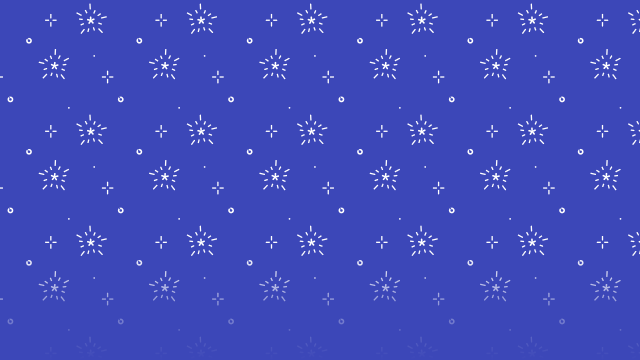
Reproduce this pattern procedurally as a WebGL 1 fragment shader.

```glsl
precision mediump float;
// Repeating night-sky print: two mirrored starbursts, two crosses, two open
// rings and two dots per tile, drawn as distance fields in white on indigo.
// Each motif wraps around the tile, and the ink fades out toward the bottom.

uniform vec2 u_resolution;

#define CANVAS_H 432.0              // canvas height in design units
#define TILE vec2(132.4, 133.25)    // repeat size in design units
#define GROUND vec3(0.237, 0.280, 0.722)
#define INK vec3(1.0)
#define STROKE 0.78                 // half width of the dashes
#define RAYS 13
#define RING_RADIUS 2.45
#define DOT_RADIUS 0.95
#define FADE_START 132.0            // height at which the ink starts to fade
#define FADE_POWER 1.2

const float TAU = 6.2831853;

// Offset from the nearest repeat of a motif; centres measured from the top left
vec2 fromMotif(vec2 p, vec2 centre) {
  vec2 c = vec2(centre.x, CANVAS_H - centre.y);
  return mod(p - c + 0.5 * TILE, TILE) - 0.5 * TILE;
}

// Round-ended dash along a direction, between two radii
float dash(vec2 p, float angle, float inner, float outer, float halfWidth) {
  vec2 dir = vec2(cos(angle), sin(angle));
  float along = clamp(dot(p, dir), inner + halfWidth, outer - halfWidth);
  return length(p - dir * along) - halfWidth;
}

// Five-armed star inside a halo of uneven long and short rays
float burst(vec2 p) {
  float d = 1e3;
  for (int i = 0; i < 5; i++) {
    float angle = radians(86.0) + TAU * float(i) / 5.0;
    d = min(d, dash(p, angle, -1.0, 4.7, 0.95));
  }
  for (int i = 0; i < RAYS; i++) {
    float k = float(i);
    float isLong = 1.0 - step(4.5, mod(5.0 * k + 3.0, float(RAYS)));
    float wobble = sin(k * 2.4);
    float angle = radians(87.0) - TAU * k / float(RAYS) + 0.06 * wobble;
    float inner = mix(9.3, 13.2, isLong) + 0.6 * wobble;
    float outer = mix(13.6, 20.2, isLong) + 0.8 * wobble;
    d = min(d, dash(p, angle, inner, outer, STROKE));
  }
  return d;
}

// Four separate arms, folded into one quadrant
float crossMark(vec2 p) {
  p = abs(p);
  float across = dash(p, 0.0, 2.0, 6.9, STROKE);
  float upright = dash(p, 0.25 * TAU, 2.2, 7.6, STROKE);
  return min(across, upright);
}

// Small ring with a slit at the upper left
float openRing(vec2 p) {
  float ring = abs(length(p) - RING_RADIUS) - 0.95;
  float slit = dash(p, radians(122.0), 0.0, 5.0, 0.5);
  return max(ring, -slit);
}

float dotMark(vec2 p) {
  return length(p) - DOT_RADIUS;
}

void main() {
  float pixel = CANVAS_H / u_resolution.y;
  vec2 p = gl_FragCoord.xy * pixel;

  // Motifs of one tile
  vec2 mirror = vec2(-1.0, 1.0);
  float d = burst(fromMotif(p, vec2(65.5, 79.0)));
  d = min(d, burst(mirror * fromMotif(p, vec2(109.0, 24.5))));
  d = min(d, crossMark(fromMotif(p, vec2(61.0, 24.3))));
  d = min(d, crossMark(fromMotif(p, vec2(129.1, 92.4))));
  d = min(d, openRing(fromMotif(p, vec2(34.8, 48.9))));
  d = min(d, openRing(fromMotif(p, vec2(12.5, 119.3))));
  d = min(d, dotMark(fromMotif(p, vec2(113.1, 67.1))));
  d = min(d, dotMark(fromMotif(p, vec2(82.6, 129.4))));

  // Smooth edge and fade toward the bottom
  float ink = clamp(0.5 - d / pixel, 0.0, 1.0);
  ink *= pow(clamp(p.y / FADE_START, 0.0, 1.0), FADE_POWER);
  gl_FragColor = vec4(mix(GROUND, INK, ink), 1.0);
}
```
